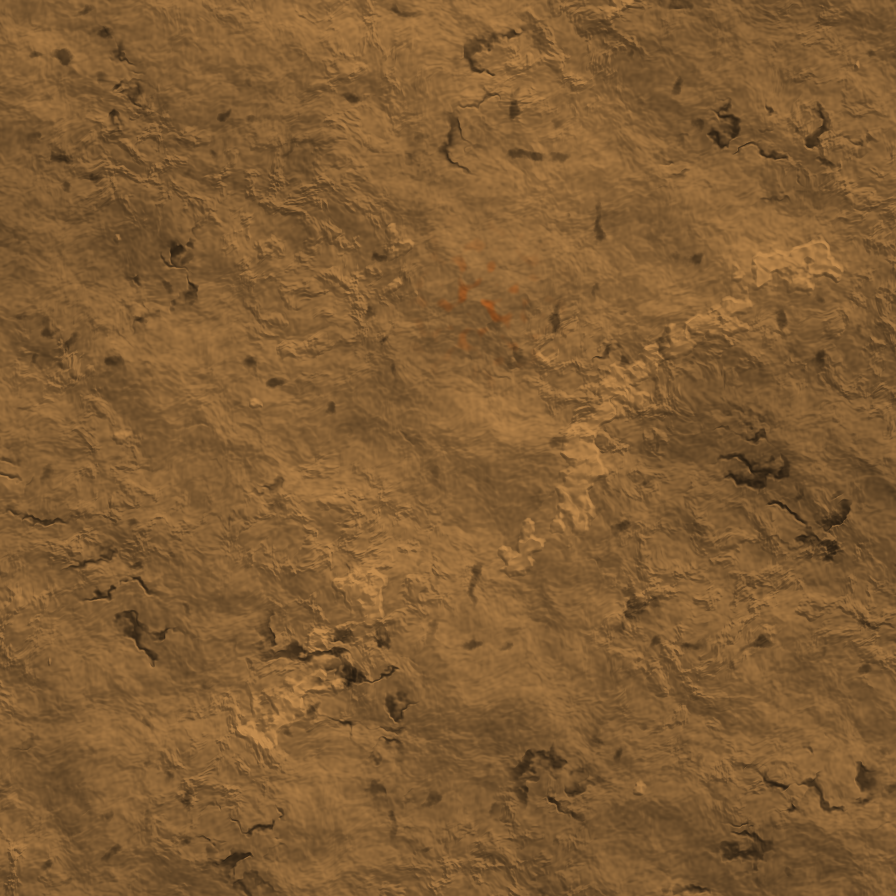
Reproduce this texture procedurally as a WebGL 2 fragment shader.

```glsl
#version 300 es
precision highp float;
// Rough brown earth wall with crumbly relief, short crevices and a pale crusted vein.

uniform vec2 u_resolution;
out vec4 fragColor;

float hash(vec2 p) {
    return fract(sin(dot(p, vec2(127.1, 311.7))) * 43758.5);
}

// Dot product with a random unit gradient at a lattice corner
float corner(vec2 cell, vec2 offset) {
    float a = 6.2832 * hash(cell);
    return dot(vec2(cos(a), sin(a)), offset);
}

// Gradient noise, centred on 0.5
float noise(vec2 p) {
    vec2 i = floor(p), f = fract(p), e = vec2(1, 0);
    vec2 u = f * f * f * (f * (f * 6.0 - 15.0) + 10.0);
    return 0.5 + 0.75 * mix(mix(corner(i, f), corner(i + e.xy, f - e.xy), u.x),
                            mix(corner(i + e.yx, f - e.yx), corner(i + e.xx, f - e.xx), u.x), u.y);
}

float fbm(vec2 p) {
    float sum = 0.0, amp = 0.5;
    for (int i = 0; i < 4; i++) {
        sum += amp * noise(p);
        p = mat2(0.8, 0.6, -0.6, 0.8) * p * 2.07 + 11.3;
        amp *= 0.5;
    }
    return sum / 0.9375;
}

vec2 warp(vec2 p, float scale, float amount) {
    return p + amount * (vec2(fbm(p * scale), fbm(p * scale + 37.4)) - 0.5);
}

// Distance to a tapered capsule
float taper(vec2 p, vec2 a, vec2 b, float ra, float rb) {
    vec2 d = b - a;
    float t = clamp(dot(p - a, d) / dot(d, d), 0.0, 1.0);
    return length(p - a - d * t) - mix(ra, rb, t);
}

// Pale crust: a broken diagonal vein and scattered crumbs
float crust(vec2 p) {
    vec2 q = warp(p, 24.0, 0.06);
    float d = taper(q, vec2(0.295, 0.185), vec2(0.325, 0.215), 0.018, 0.014);
    d = min(d, taper(q, vec2(0.335, 0.225), vec2(0.365, 0.295), 0.009, 0.006));
    d = min(d, length(q - vec2(0.408, 0.34)) - 0.028);
    d = min(d, taper(q, vec2(0.58, 0.37), vec2(0.595, 0.39), 0.01, 0.015));
    d = min(d, taper(q, vec2(0.645, 0.425), vec2(0.65, 0.51), 0.016, 0.018));
    d = min(d, taper(q, vec2(0.65, 0.51), vec2(0.705, 0.59), 0.017, 0.013));
    d = min(d, taper(q, vec2(0.705, 0.59), vec2(0.82, 0.66), 0.009, 0.012));
    d = min(d, taper(q, vec2(0.85, 0.7), vec2(0.91, 0.71), 0.015, 0.018));
    for (int i = 0; i < 14; i++) {
        float k = float(i);
        vec2 c = vec2(hash(vec2(k, 3.1)), hash(vec2(k, 8.7)));
        d = min(d, length(q - c) - mix(0.002, 0.014, pow(hash(vec2(k, 5.3)), 2.0)));
    }
    d += 0.022 * (noise(p * 60.0 + 0.4) - 0.5);
    return 1.0 - smoothstep(-0.006, 0.005, d);
}

// Short ragged crevices, gathered in patches
float crevice(vec2 p) {
    vec2 q = mat2(0.95, 0.3, -0.3, 0.95) * warp(p, 22.0, 0.07);
    float line = 1.0 - smoothstep(0.01, 0.13, abs(noise(q * vec2(10.0, 20.0) + 4.3) - 0.5));
    float patches = smoothstep(0.57, 0.74, noise(p * 7.0 + 21.6));
    float broken = smoothstep(0.42, 0.62, noise(q * vec2(36.0, 54.0) + 5.2));
    return line * patches * broken;
}

float height(vec2 p) {
    vec2 q = warp(p, 9.0, 0.05) * vec2(0.94, 1.1);
    float h = 0.0, freq = 6.0;
    for (int i = 0; i < 6; i++) {
        h += 0.1 / freq * noise(q * freq + float(i) * 17.3);
        q = mat2(0.8, 0.6, -0.6, 0.8) * q;
        freq *= 2.0;
    }
    // Clods stand out more strongly in some areas
    float rough = smoothstep(0.4, 0.75, noise(p * 5.0 + 50.7));
    h += 0.0035 * rough * smoothstep(0.48, 0.75, fbm(q * 34.0 + 3.7));
    return h + crust(p) * (0.0012 + 0.003 * noise(q * 85.0)) - 0.0012 * crevice(p);
}

void main() {
    vec2 p = gl_FragCoord.xy / u_resolution.y;

    // Light grazing from the upper right
    float e = 0.002;
    float slope = (height(p) - height(p + e * vec2(0.5, 0.86))) / e;
    float light = 1.01 + 0.45 * slope / (0.45 + abs(slope));

    // Broad stains, mottling and fine grain
    light += 0.42 * (fbm(p * 3.2 + 9.4) - 0.5) + 0.22 * (fbm(p * 15.0 + 2.6) - 0.5);
    light += 0.16 * (noise(p * 170.0) - 0.5);
    light -= 0.15 * exp(-60.0 * dot(p - vec2(0.83, 0.54), p - vec2(0.83, 0.54)));
    light -= 0.13 * exp(-45.0 * dot(p - vec2(0.1, 0.8), p - vec2(0.1, 0.8)));
    light += 0.09 * exp(-18.0 * dot(p - vec2(0.45, 0.68), p - vec2(0.45, 0.68)));

    // Crust is paler, crevices and small pits are dark
    light += 0.19 * crust(p);
    light *= 1.0 - 0.5 * crevice(p);
    light *= 1.0 - 0.4 * smoothstep(0.7, 0.88, noise(warp(p, 40.0, 0.02) * 44.0 + 70.2))
                       * smoothstep(0.5, 0.7, noise(p * 9.0 + 33.8));

    vec3 color = vec3(0.505, 0.363, 0.203) * clamp(light, 0.3, 1.5);

    // Rusty flecks
    vec2 r = p - vec2(0.54, 0.66);
    float rust = smoothstep(0.55, 0.85, noise(p * 62.0 + 13.5)) * exp(-350.0 * dot(r, r));
    color *= mix(vec3(1), vec3(1.1, 0.82, 0.55), rust);

    fragColor = vec4(color, 1.0);
}
```
